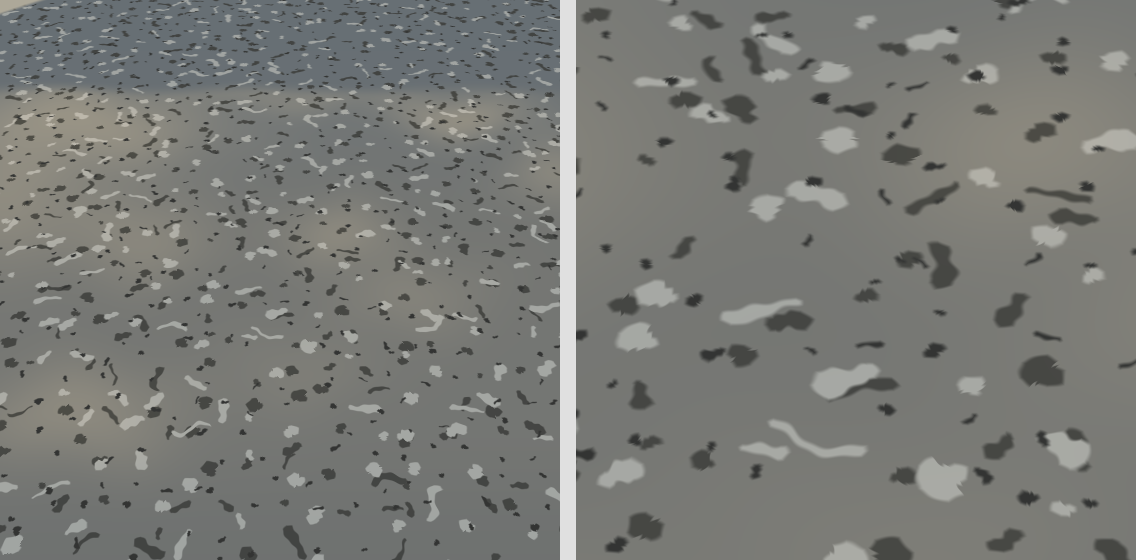
Left, the full canvas; right, a detail of the centre.
Write a Shadertoy shader that draws this texture.

```glsl
const float HORIZON = 1.7;        // height of the vanishing line
const float FORESHORTEN = 1.8;    // depth stretch of the floor
const float EDGE_SOFTNESS = 0.0017;
const float LIGHT_CELLS = 18.0;
const float DARK_CELLS = 19.0;
const float SPECK_CELLS = 27.0;
const float SHADOW_LINE = 0.842;  // far end of the sunlit area

const vec3 NEAR_SHADE = vec3(0.435, 0.445, 0.44);
const vec3 FAR_SHADE = vec3(0.405, 0.435, 0.455);
const vec3 SUNLIT = vec3(0.64, 0.61, 0.54);
const vec3 PALE_CHIP = vec3(0.63, 0.645, 0.635);
const vec3 PALE_CHIP_SUN = vec3(0.77, 0.74, 0.68);
const vec3 DARK_CHIP = vec3(0.26, 0.267, 0.26);
const vec3 DARK_CHIP_SUN = vec3(0.33, 0.32, 0.28);
const vec3 SPECK = vec3(0.20, 0.205, 0.20);
const vec3 RIM = vec3(0.68, 0.66, 0.60);

// Pools of sun: centre, then radii
const int POOL_COUNT = 10;
const vec4 POOLS[POOL_COUNT] = vec4[POOL_COUNT](
    vec4(0.14, 0.78, 0.23, 0.08), vec4(0.02, 0.66, 0.15, 0.13),
    vec4(0.25, 0.58, 0.14, 0.09), vec4(0.82, 0.795, 0.12, 0.04),
    vec4(0.60, 0.58, 0.10, 0.06), vec4(0.14, 0.26, 0.18, 0.09),
    vec4(0.74, 0.47, 0.13, 0.07), vec4(0.54, 0.83, 0.18, 0.03),
    vec4(0.99, 0.69, 0.08, 0.06), vec4(0.53, 0.34, 0.14, 0.08));
const float POOL_GAIN[POOL_COUNT] = float[POOL_COUNT](
    0.75, 0.55, 0.42, 0.65, 0.48, 0.52, 0.32, 0.35, 0.45, 0.2);

vec4 hash4(vec2 cell, float seed) {
    vec4 h = fract(vec4(cell.xyx, seed) * vec4(0.1031, 0.1030, 0.0973, 0.1099));
    h += dot(h, h.wzxy + 33.33);
    return fract((h.xxyz + h.yzzw) * h.zywx);
}

// Bent, tapered and slightly faceted stone chip
float chipDistance(vec2 q, float halfLength, float radius, vec4 h) {
    float angle = 6.2832 * h.x;
    q = mat2(cos(angle), -sin(angle), sin(angle), cos(angle)) * q;
    q.y += (h.y - 0.5) * 0.7 * halfLength * sin(q.x * 7.0 + 6.0 * h.z);
    q += 0.012 * sin(q.yx * 24.0 + 6.2832 * h.zw);
    float along = clamp(q.x / halfLength, -1.0, 1.0);
    float taper = 1.0 + (h.w - 0.5) * along + 0.2 * sin(4.0 * along + 6.0 * h.y);
    vec2 offset = q - vec2(along * halfLength, 0.0);
    vec2 a = abs(offset);
    float facet = max(a.x * 0.87 + a.y * 0.5, a.y);
    return mix(length(offset), facet, 0.65) - radius * taper;
}

// Nearest chip of a jittered cell layer, in floor units
float chipLayer(vec2 floorPos, float cells, float seed, float density,
                vec2 radii, float stretch) {
    vec2 p = floorPos * cells + seed * 3.7;
    vec2 base = floor(p);
    float nearest = 1.0;
    for (int j = -1; j <= 1; j++) {
        for (int i = -1; i <= 1; i++) {
            vec2 cell = base + vec2(i, j);
            vec4 place = hash4(cell, seed);
            vec4 form = hash4(cell, seed + 17.0);
            if (place.z > density) continue;
            vec2 centre = cell + mix(vec2(0.08), vec2(0.92), place.xy);
            float halfLength = 0.03 + stretch * pow(place.w, 2.5);
            float radius = mix(radii.x, radii.y, fract(place.w * 7.31 + form.x));
            radius *= 1.0 - 0.4 * place.w * place.w;
            nearest = min(nearest, chipDistance(p - centre, halfLength, radius, form));
        }
    }
    return nearest / cells;
}

float sunlight(vec2 uv) {
    vec2 warped = uv + 0.012 * sin(uv.yx * vec2(31.0, 23.0) + vec2(0.5, 2.0));
    float shade = 1.0;
    for (int i = 0; i < POOL_COUNT; i++) {
        vec2 d = (warped - POOLS[i].xy) / POOLS[i].zw;
        shade *= 1.0 - POOL_GAIN[i] * exp(-dot(d, d));
    }
    float ambient = 0.10 * smoothstep(0.0, 0.25, uv.y);
    float line = SHADOW_LINE + 0.004 * sin(uv.x * 17.0);
    float open = 1.0 - smoothstep(line - 0.016, line + 0.012, uv.y);
    return (1.0 - shade * (1.0 - ambient)) * open;
}

void mainImage(out vec4 fragColor, in vec2 fragCoord) {
    vec2 uv = fragCoord / iResolution.xy;

    // Project the canvas onto the floor
    float depth = HORIZON - uv.y;
    vec2 floorPos = vec2(uv.x - 0.5, FORESHORTEN) / depth;
    float soft = EDGE_SOFTNESS * sqrt(FORESHORTEN / depth) / depth;

    // Sun and shade on the ground
    float sun = sunlight(uv);
    vec3 color = mix(NEAR_SHADE, FAR_SHADE, smoothstep(0.55, 0.95, uv.y));
    color = mix(color, SUNLIT, sun);

    // Dark chips, pale chips, then the smallest specks
    float dark = chipLayer(floorPos, DARK_CELLS, 2.0, 0.9, vec2(0.05, 0.155), 0.3);
    float pale = chipLayer(floorPos, LIGHT_CELLS, 5.0, 0.78, vec2(0.06, 0.155), 0.36);
    float speck = chipLayer(floorPos, SPECK_CELLS, 9.0, 0.65, vec2(0.03, 0.10), 0.12);
    color = mix(color, mix(DARK_CHIP, DARK_CHIP_SUN, sun), 1.0 - smoothstep(-soft, soft, dark));
    color = mix(color, mix(PALE_CHIP, PALE_CHIP_SUN, sun), 1.0 - smoothstep(-soft, soft, pale));
    color = mix(color, SPECK, 1.0 - smoothstep(-soft, soft, speck));

    // Pale rim in the far corner
    float rim = uv.y - 0.975 - 0.33 * uv.x;
    color = mix(color, RIM, smoothstep(-0.004, 0.004, rim));
    fragColor = vec4(color, 1.0);
}
```
